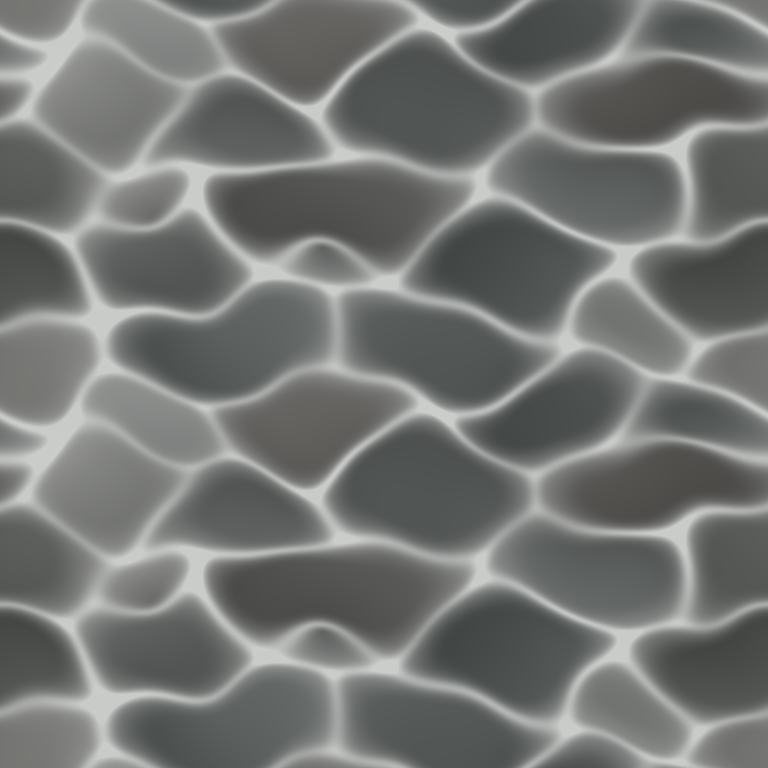
Give the GLSL for this texture, as a Shadertoy shader.

```glsl
const float TAU = 6.2831853;
const vec2 REPEATS = vec2(1.0, 2.0);      // tiles across and down
const vec2 CELLS = vec2(4.0, 5.0);        // stones per tile
const float FLATTEN = 1.75;               // how much wider than tall the stones are
const float ROW_SHIFT = 0.4;              // sideways stagger from row to row
const float JITTER = 0.74;
const float SIZE_SPREAD = 0.085;          // difference between large and small stones
const float SHARPNESS = 66.0;             // higher gives thinner bright lines
const float HALO_RATIO = 0.42;            // lower gives a wider glow
const float WARP = 0.013;
const float SEED = 7.0;
const float TONE_DARK = 0.275;
const float TONE_MID = 0.395;
const float PALE_LIFT = 0.13;             // extra light on a few stones
const float SLOPE = 1.1;                  // light gradient across one stone
const vec3 HALO_COLOR = vec3(0.57, 0.575, 0.57);
const vec3 LINE_COLOR = vec3(0.79, 0.80, 0.79);
const vec3 WARM = vec3(0.006, 0.002, -0.008);
const vec3 COOL = vec3(-0.012, 0.010, 0.004);

vec4 hash4(vec2 id) {
    vec4 h = vec4(dot(id, vec2(127.1, 311.7)), dot(id, vec2(269.5, 183.3)),
                  dot(id, vec2(419.2, 371.9)), dot(id, vec2(87.3, 241.1)));
    return fract(sin(h + SEED) * 43758.5);
}

// Layered sines with whole frequencies, so the bend wraps with the tile
vec2 wrappedWarp(vec2 t) {
    vec2 a = TAU * t;
    return vec2(sin(2.0 * a.y + a.x) + 0.6 * sin(3.0 * a.x - 2.0 * a.y + 1.3),
                sin(3.0 * a.x + a.y + 2.0) + 0.5 * sin(5.0 * a.x - a.y)
                + 0.3 * sin(7.0 * a.x + 2.0 * a.y));
}

void mainImage(out vec4 fragColor, in vec2 fragCoord) {
    vec2 tile = fragCoord / iResolution.xy * REPEATS;
    vec2 grid = (tile + WARP * REPEATS * wrappedWarp(tile)) * CELLS;
    vec2 base = floor(grid);
    vec2 toCanvas = vec2(1.0, FLATTEN) / (CELLS * REPEATS);

    // Soft cellular noise: every stone claims the point with a smooth weight
    float coreSum = 0.0, coreSquares = 0.0;
    float haloSum = 0.0, haloSquares = 0.0;
    vec3 stone = vec3(0.0);
    for (int y = -2; y <= 2; y++) {
        for (int x = -2; x <= 2; x++) {
            vec2 cell = base + vec2(x, y);
            vec2 id = mod(cell, CELLS);
            vec4 h = hash4(id);
            vec4 g = hash4(id + 31.0);
            vec2 site = cell + 0.5 + JITTER * (h.xy - 0.5);
            site.x += fract(id.y * ROW_SHIFT) - 0.4;
            vec2 offset = (grid - site) * toCanvas;
            float dist = length(offset) - SIZE_SPREAD * (h.z - 0.5);

            float core = exp(-SHARPNESS * dist);
            float halo = exp(-SHARPNESS * HALO_RATIO * dist);
            coreSum += core;
            coreSquares += core * core;
            haloSum += halo;
            haloSquares += halo * halo;

            // Flat tone, gradient and faint tint of this stone
            float tone = mix(TONE_DARK, TONE_MID, h.w) + PALE_LIFT * step(0.82, g.z);
            tone += SLOPE * dot(offset, g.xy - 0.5);
            stone += core * (tone + mix(WARM, COOL, g.w));
        }
    }
    stone /= coreSum;

    // Shared claims mark the borders, strongest where three stones meet
    float line = 2.0 * (1.0 - coreSquares / (coreSum * coreSum));
    float glow = smoothstep(0.22, 0.72, 1.0 - haloSquares / (haloSum * haloSum));

    // Lines fade in and out along their length
    vec2 a = TAU * tile;
    float strength = 0.68 + 0.17 * sin(2.0 * a.x - a.y + 0.7)
                   + 0.12 * sin(3.0 * a.x + 2.0 * a.y + 2.4);

    vec3 color = mix(stone, HALO_COLOR, 0.55 * glow);
    color = mix(color, LINE_COLOR, clamp(line * line * strength, 0.0, 1.0));
    color += 0.006 * sin(4.0 * a.x + a.y) * sin(3.0 * a.y - a.x);
    fragColor = vec4(color, 1.0);
}
```
